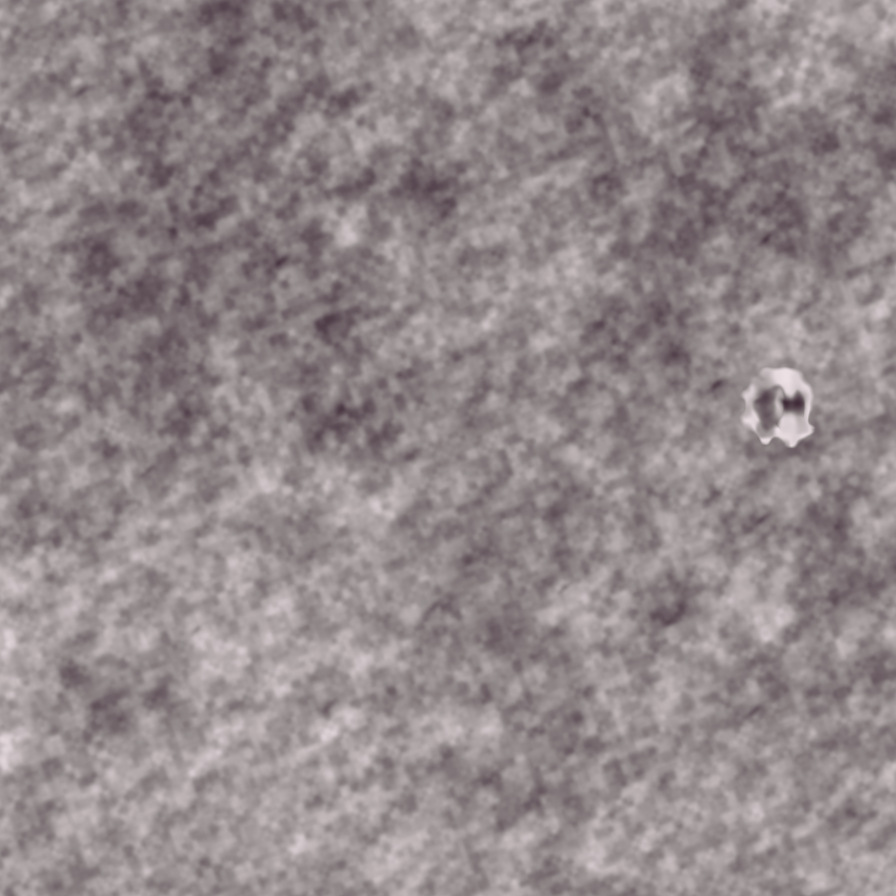
Reproduce this texture procedurally as a Shadertoy shader.

```glsl
// Weathered grey ground with mauve shadows, slanted soft grain and one pale broken ring.

const vec3 SHADOW_COLOUR = vec3(0.45, 0.40, 0.42);
const vec3 BASE_COLOUR   = vec3(0.58, 0.55, 0.55);
const vec3 LIGHT_COLOUR  = vec3(0.77, 0.73, 0.74);
const float SHADOW_TONE = 0.42;
const float BASE_TONE   = 0.56;
const float LIGHT_TONE  = 0.745;

const float GRAIN_ANGLE   = 0.72;   // radians, rising to the right
const float GRAIN_STRETCH = 0.62;   // below 1 lengthens grain along its angle
const float BOTTOM_TONE   = 0.615;
const float TOP_TONE      = 0.555;

const int   FLECK_COUNT = 22;
const float FLECK_DEPTH = 0.15;
const vec2  RING_CENTRE = vec2(0.870, 0.546);
const float RING_RADIUS = 0.031;
const float RING_WIDTH  = 0.007;

float hash(vec2 p) {
    vec3 q = fract(vec3(p.xyx) * 0.1031);
    q += dot(q, q.yzx + 33.33);
    return fract((q.x + q.y) * q.z);
}

// Smooth value noise from -1 to 1
float noise(vec2 p) {
    vec2 cell = floor(p);
    vec2 f = fract(p);
    f = f * f * f * (f * (f * 6.0 - 15.0) + 10.0);
    float low  = mix(hash(cell), hash(cell + vec2(1, 0)), f.x);
    float high = mix(hash(cell + vec2(0, 1)), hash(cell + vec2(1, 1)), f.x);
    return 2.0 * mix(low, high, f.y) - 1.0;
}

vec2 rotate(vec2 p, float angle) {
    float c = cos(angle), s = sin(angle);
    return vec2(c * p.x + s * p.y, c * p.y - s * p.x);
}

float spot(vec2 p, vec2 centre, vec2 size) {
    vec2 d = (p - centre) / size;
    return exp(-dot(d, d));
}

// Broad light and shade across the ground
float groundTone(vec2 uv) {
    float tone = mix(BOTTOM_TONE, TOP_TONE, smoothstep(0.05, 0.65, uv.y));
    tone -= 0.055 * spot(uv, vec2(0.72, 0.78), vec2(0.22, 0.13));
    tone += 0.075 * spot(uv, vec2(0.78, 1.00), vec2(0.25, 0.10));
    vec2 warped = uv + 0.015 * vec2(noise(uv * 24.0), noise(uv * 24.0 + 50.0));
    tone -= 0.13 * spot(warped, vec2(0.13, 0.20), vec2(0.065, 0.035));
    tone -= 0.20 * spot(warped, vec2(0.762, 0.602), vec2(0.024, 0.020));
    return tone;
}

// Layered grain, from wide patches to fine specks
float grainTone(vec2 uv) {
    vec2 p = rotate(uv, GRAIN_ANGLE) * vec2(GRAIN_STRETCH, 1.0) + 3.0;
    vec2 q = rotate(uv, 0.35) + 7.0;
    float tone = 0.055 * noise(q * 5.0);
    tone += 0.060 * noise(q * 11.0 + 19.0);
    tone += 0.070 * noise(p * 27.0);
    tone += 0.090 * noise(p * 58.0 + 31.0);
    tone += 0.085 * noise(q * 92.0 + 47.0);
    tone += 0.035 * noise(q * 165.0 + 73.0);
    return tone;
}

// Short dark slanted flecks, denser toward the upper right
float flecks(vec2 uv) {
    float shade = 0.0;
    for (int i = 0; i < FLECK_COUNT; i++) {
        float id = float(i);
        vec2 random = vec2(hash(vec2(id, 4.7)), hash(vec2(id, 18.3)));
        vec2 d = rotate(uv - pow(random, vec2(0.7, 0.6)), GRAIN_ANGLE);
        vec2 size = vec2(0.016, 0.0055) * mix(0.6, 1.2, hash(vec2(id, 29.1)));
        shade = max(shade, spot(d, vec2(0.0), size));
    }
    return shade;
}

// Pale ragged ring: x is its cover, y the cover of its dark hollows
vec2 brokenRing(vec2 uv) {
    vec2 p = uv - RING_CENTRE;
    p += 0.007 * vec2(noise(uv * 75.0), noise(uv * 75.0 + 90.0));
    float band = abs(length(p) - RING_RADIUS) - RING_WIDTH;
    float lobe = length((p - vec2(0.016, -0.025)) * vec2(1.0, 0.75)) - 0.015;
    float bridge = length((p - vec2(0.002, 0.002)) * vec2(1.0, 0.5)) - 0.007;
    float pale = 1.0 - smoothstep(-0.003, 0.004, min(min(band, lobe), bridge));
    float gap = smoothstep(-0.55, 0.15, noise(uv * 48.0 + 12.0) + 14.0 * p.x + 0.3);
    float core = spot(p, vec2(0.013, 0.005), vec2(0.012, 0.009));
    float hollow = spot(p, vec2(-0.016, 0.009), vec2(0.010, 0.013));
    return vec2(pale * mix(0.35, 1.0, gap), max(core, 0.65 * hollow));
}

vec3 toneColour(float tone) {
    float shade = (BASE_TONE - tone) / (BASE_TONE - SHADOW_TONE);
    float light = (tone - BASE_TONE) / (LIGHT_TONE - BASE_TONE);
    return tone < BASE_TONE ? mix(BASE_COLOUR, SHADOW_COLOUR, shade)
                            : mix(BASE_COLOUR, LIGHT_COLOUR, light);
}

void mainImage(out vec4 fragColor, in vec2 fragCoord) {
    vec2 uv = fragCoord / iResolution.y;
    float tone = groundTone(uv) + grainTone(uv) - FLECK_DEPTH * flecks(uv);
    vec2 ring = brokenRing(uv);
    tone = mix(tone, 0.86 + 0.04 * noise(uv * 90.0), ring.x);
    tone = mix(tone, 0.20, ring.y);
    fragColor = vec4(clamp(toneColour(tone), 0.0, 1.0), 1.0);
}
```
